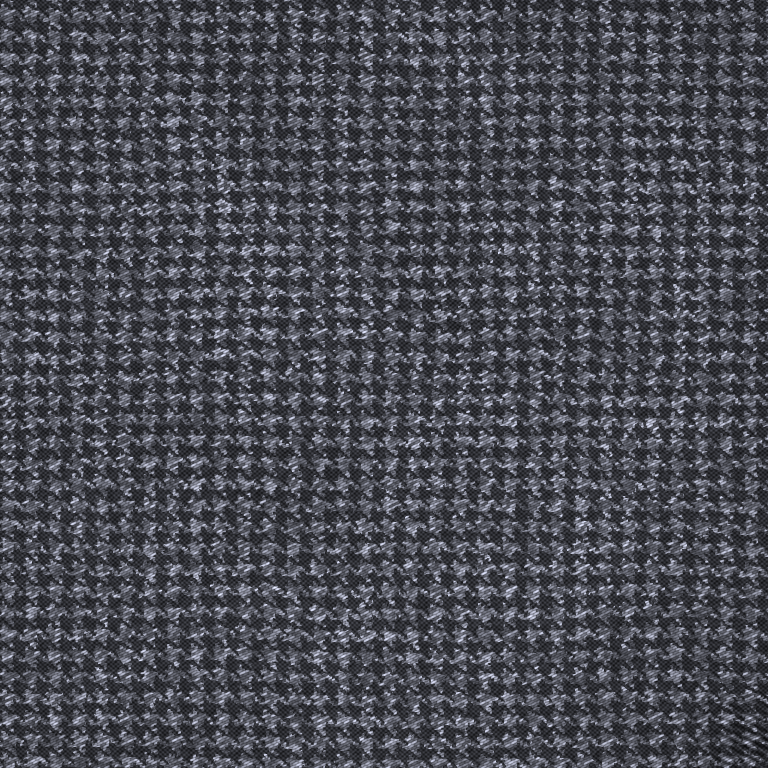
Write a Shadertoy shader that draws this texture.

```glsl
// Small grey houndstooth wool: a 2/2 twill of four light and four dark threads per repeat.

const vec2 REPEATS = vec2(32.0, 36.0);

float hash(vec2 p) {
    return fract(sin(dot(p, vec2(127.1, 311.7))) * 43758.5453);
}

float noise(vec2 p) {
    vec2 i = floor(p), f = fract(p);
    f = f * f * (3.0 - 2.0 * f);
    return mix(mix(hash(i), hash(i + vec2(1, 0)), f.x),
               mix(hash(i + vec2(0, 1)), hash(i + vec2(1, 1)), f.x), f.y);
}

// 1 on light threads, 0 on dark ones; the twill decides which thread lies on top
float houndstooth(vec2 p) {
    vec2 id = floor(p);
    float thread = mod(id.x + id.y, 4.0) < 2.0 ? id.x : id.y;
    return mod(thread, 8.0) < 4.0 ? 1.0 : 0.0;
}

vec3 cloth(vec2 uv) {
    // Slightly uneven tension bends the thread grid
    vec2 bend = vec2(noise(uv * 7.0), noise(uv * 7.0 + 40.0)) - 0.5;
    vec2 p = uv * REPEATS * 8.0 + bend * 2.0;

    // Loose fibres fray the outline of each tooth
    vec2 fray = vec2(noise(p * 0.9), noise(p * 0.9 + 31.0)) - 0.5;
    float light = houndstooth(p + fray * 1.1);

    // Slanted stitches, two threads long, in staggered rows that rise to the right
    float row = p.y - 0.5 * p.x;
    vec2 stitch = vec2(0.5 * p.x + 0.5 * floor(row), row);
    vec2 id = floor(stitch), f = fract(stitch) - 0.5;
    float sheen = hash(id);
    float bulge = 1.22 - 1.9 * f.y * f.y - 1.3 * f.x * f.x;

    // Light yarn glints; dark yarn shows a fine lattice of dots
    float fuzz = noise(p * 1.7 + 13.0) - 0.5;
    float glint = (0.28 + 0.43 * pow(sheen, 1.9) + 0.12 * fuzz) * bulge;
    float dots = sin(3.14159 * 1.25 * p.x) * sin(3.14159 * 1.25 * p.y);
    float ground = 0.175 + 0.085 * dots + 0.06 * (sheen - 0.5) + 0.06 * fuzz;
    float value = mix(ground, glint, light);

    // Cloudy wear and darker edges
    value *= 0.95 + 0.10 * noise(uv * 9.0 + 5.0);
    value *= 1.03 - 0.20 * dot(uv - 0.5, uv - 0.5);

    // Small diagonal crease in the lower right corner
    float crease = smoothstep(0.12, 0.02, length(uv - vec2(1.0, 0.02)));
    float ridge = sin((uv.x * 0.5 + uv.y) * 560.0);
    value *= 1.0 + crease * (0.40 * ridge - 0.15);

    return value * vec3(1.0, 1.02, 1.13);
}

void mainImage(out vec4 fragColor, in vec2 fragCoord) {
    // Average a 4 by 4 grid of samples to smooth the fine threads
    vec3 color = vec3(0.0);
    for (int y = 0; y < 4; y++) {
        for (int x = 0; x < 4; x++) {
            vec2 offset = (vec2(x, y) + 0.5) / 4.0 - 0.5;
            color += cloth((fragCoord + offset) / iResolution.xy);
        }
    }
    fragColor = vec4(color / 16.0, 1.0);
}
```
